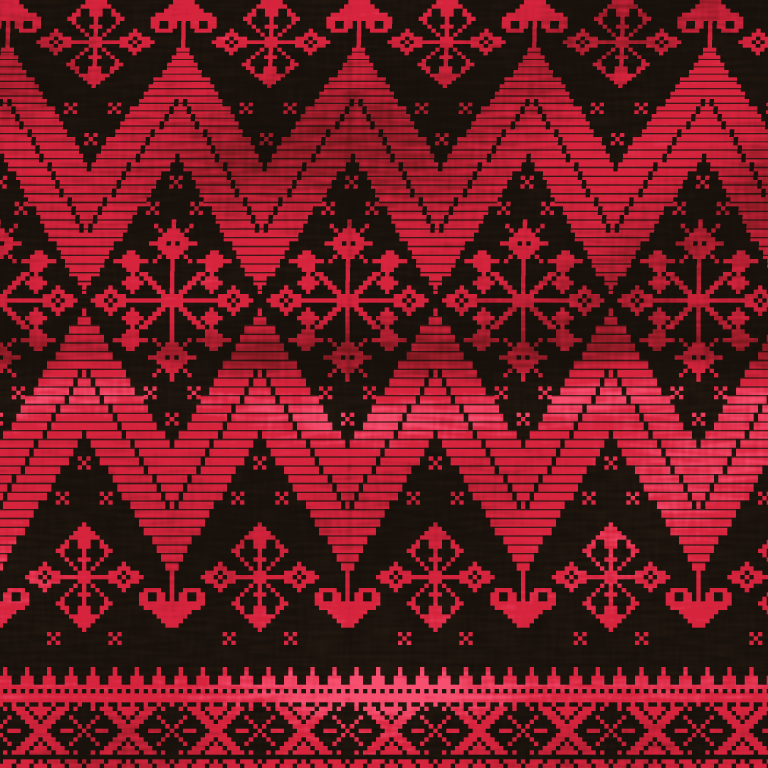
Give the GLSL for this pattern, as a WebGL 1 fragment shader.

```glsl
precision highp float;
uniform vec2 u_resolution;

#define CELLS 175.0        // woven cells across the canvas
#define REPEAT 40.0        // cells per repeat
#define FIRST_COLUMN 38.7  // axis of the first diamond
#define MID_ROW 68.0       // mirror row of the zigzags
#define BORDER_ROW 152.0
#define SLOPE 1.6          // rows climbed per column by the zigzags
#define WEFT_WIDTH 0.16
#define FOLD_DEPTH 0.5
#define BLACK vec3(0.105, 0.075, 0.05)
#define RED_SHADE vec3(0.46, 0.09, 0.11)
#define RED vec3(0.84, 0.14, 0.24)
#define RED_SHINE vec3(0.97, 0.31, 0.44)

vec2 hashGradient(vec2 p) {
  float a = 6.2832 * fract(sin(dot(p, vec2(127.1, 311.7))) * 43758.5);
  return vec2(cos(a), sin(a));
}

float gradientNoise(vec2 p) {
  vec2 i = floor(p), f = fract(p), s = f * f * (3.0 - 2.0 * f);
  vec2 e = vec2(1.0, 0.0);
  float a = dot(hashGradient(i), f);
  float b = dot(hashGradient(i + e.xy), f - e.xy);
  float c = dot(hashGradient(i + e.yx), f - e.yx);
  float d = dot(hashGradient(i + e.xx), f - e.xx);
  return mix(mix(a, b, s.x), mix(c, d, s.x), s.y);
}

float bump(float x, float width) { return exp(-x * x / (width * width)); }

bool inRhomb(vec2 p, vec2 center, vec2 radius) {
  vec2 q = abs(p - center) / radius;
  return q.x + q.y < 1.0;
}

// Rhomb with a dark ring of cells around its middle
bool inEye(vec2 p, vec2 center) {
  vec2 q = abs(p - center);
  return inRhomb(p, center, vec2(4.6, 3.5)) && abs(q.x + q.y - 1.0) > 0.5;
}

// Five cells set as a small saltire
bool inSaltire(vec2 p, vec2 center) {
  vec2 q = abs(p - center);
  return abs(q.x - q.y) < 0.5 && q.x < 1.5;
}

bool inSnowflake(vec2 p) {
  vec2 f = abs(p - vec2(0.0, 13.0));
  bool bars = (p.y < 1.0 && p.x < 11.0) || (p.x < 0.5 && p.y < 9.0);
  bool arms = abs(p.x - 1.15 * p.y) < 1.0 && p.y < 9.0;
  bool leaves = inRhomb(p, vec2(9.5, 9.0), vec2(3.8, 2.5))
             || inRhomb(p, vec2(9.0, 4.0), vec2(2.6, 2.4));
  bool flower = inRhomb(f, vec2(0.0), vec2(6.0, 2.2))
             || inRhomb(f, vec2(0.0), vec2(3.0, 5.5))
             || (abs(f.x - f.y) < 1.0 && f.x < 4.5);
  flower = flower && !(abs(f.x - 1.0) < 0.5 && f.y < 0.5);
  return bars || arms || leaves || flower || inEye(p, vec2(14.0, 0.0));
}

bool inRosette(vec2 p) {
  bool bars = (p.y < 1.0 && p.x < 8.0) || (p.x < 0.5 && p.y < 12.0);
  bool arms = abs(p.x - p.y) < 1.0 && p.x < 6.0;
  bool cap = p.x + p.y < 13.0 && p.y > 0.5 * p.x + 2.5
          && !inRhomb(p, vec2(2.5, 5.5), vec2(2.2, 3.8));
  return bars || arms || cap || inEye(p, vec2(9.0, 0.0));
}

bool inFinial(vec2 p) {
  bool stem = p.x < 0.5 && p.y > 59.0 && p.y < 70.0;
  bool heart = p.y > 68.0 && inRhomb(p, vec2(0.0, 69.0), vec2(6.8, 6.0));
  bool hooks = abs(length(p - vec2(4.5, 68.0)) - 2.0) < 0.8;
  return stem || heart || hooks;
}

bool inBorder(float x, float row) {
  if (row < 4.0) return 1.6 * abs(mod(x, 5.0) - 2.0) <= row;
  if (row == 5.0) return mod(x, 2.0) >= 1.0;
  if (row == 8.0) return mod(x, 3.0) < 1.0;
  if (row < 9.0) return true;
  vec2 p = vec2(abs(mod(x + 10.0, 20.0) - 10.0), abs(row - 14.0));
  if (p.x + 1.2 * p.y < 8.0)
    return abs(p.x - p.y) < 0.8 || (p.y < 1.0 && p.x > 2.0 && p.x < 6.0);
  return p.y != 6.0 && mod(p.x + p.y, 4.0) > 0.5;
}

// Amount of red thread at a point in cells, rows counted downward
float redThread(vec2 c) {
  c -= vec2(2.7 * (1.0 - smoothstep(0.0, 68.0, c.y)),
            5.0 * (1.0 - smoothstep(0.0, 36.0, c.y)));
  vec2 cell = floor(c - vec2(FIRST_COLUMN, 0.0));
  if (cell.y >= BORDER_ROW) return float(inBorder(cell.x, cell.y - BORDER_ROW));
  float halfRepeat = 0.5 * REPEAT;
  vec2 p = vec2(abs(mod(cell.x + halfRepeat, REPEAT) - halfRepeat), abs(cell.y - MID_ROW));
  // Zigzag bands with stepped edges, a dark seam and weft lines
  float climb = 2.0 * floor(0.5 * p.y) + SLOPE * p.x;
  if (climb > 33.0 && climb < 62.0) {
    if (abs(climb - 47.0) < 0.8) return 0.0;
    return fract(0.5 * c.y) < WEFT_WIDTH ? 0.2 : 1.0;
  }
  bool saltires = inSaltire(p, vec2(0.0, 27.0)) || inSaltire(p, vec2(5.0, 21.0))
    || inSaltire(p, vec2(20.0, 37.0)) || inSaltire(p, vec2(15.0, 45.0))
    || inSaltire(p, vec2(13.0, 77.0));
  vec2 r = vec2(halfRepeat - p.x, abs(p.y - 63.0));
  return float(saltires || inSnowflake(p) || inRosette(r) || inFinial(p));
}

void main() {
  vec2 uv = gl_FragCoord.xy / u_resolution;
  uv.y = 1.0 - uv.y;
  // Average subsamples for smooth edges
  float red = 0.0;
  for (int i = 0; i < 9; i++) {
    vec2 offset = vec2(mod(float(i), 3.0), floor(float(i) / 3.0)) - 1.0;
    red += redThread((uv + 0.38 * offset / u_resolution) * CELLS) / 9.0;
  }
  // Soft folds across the cloth and uneven threads
  float fold = gradientNoise(uv * vec2(3.0, 6.0) + vec2(0.0, uv.x));
  float thread = gradientNoise(uv * vec2(25.0, 190.0)) + 0.5 * gradientNoise(uv * vec2(170.0, 30.0));
  float light = 0.46 + 0.18 * smoothstep(0.45, 0.6, uv.y) + FOLD_DEPTH * fold + 0.22 * thread
    + 0.35 * bump(uv.y - 0.525 + 0.02 * sin(9.0 * uv.x), 0.035)
    - 0.25 * bump(uv.y - 0.46, 0.035) + 0.25 * bump(uv.y - 0.9, 0.03)
    - 0.12 * bump(uv.x - 0.455, 0.004);
  vec3 dye = mix(RED_SHADE, RED, smoothstep(0.0, 0.65, light));
  dye = mix(dye, RED_SHINE, smoothstep(0.68, 1.1, light));
  vec3 ground = BLACK * (0.9 + 0.3 * light * (1.0 + thread) - 0.1);
  gl_FragColor = vec4(mix(ground, dye, red), 1.0);
}
```
